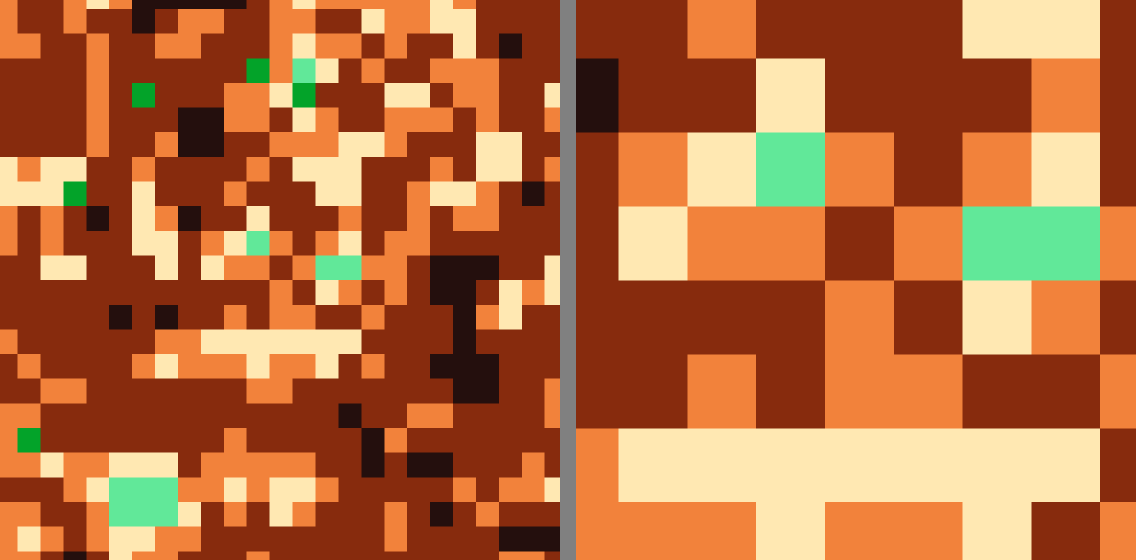
Left: the whole. Right: its middle third, enlarged.
Write a WebGL 1 fragment shader that draws this texture.

```glsl
precision highp float;
// Blocky mosaic of rust, orange and cream cells with dark and green specks.

uniform vec2 u_resolution;

const vec2 CELL_COUNT = vec2(24.43, 22.72);
const vec2 GRID_SHIFT = vec2(0.236, 0.645);

const vec3 SOOT = vec3(0.14, 0.06, 0.05);
const vec3 RUST = vec3(0.53, 0.17, 0.05);
const vec3 ORANGE = vec3(0.95, 0.51, 0.23);
const vec3 CREAM = vec3(1.00, 0.91, 0.70);
const vec3 MINT = vec3(0.38, 0.91, 0.60);
const vec3 GREEN = vec3(0.01, 0.64, 0.16);

// Uniform random value for an integer cell.
float hash(vec2 cell, float seed) {
  vec3 q = fract(cell.xyx * vec3(0.1031, 0.1030, 0.0973) + seed);
  q += dot(q, q.yzx + 33.33);
  return fract((q.x + q.y) * q.z);
}

// Clustered noise per cell, scaled to zero mean and unit variance.
float clusterNoise(vec2 cell, float spread, float grain, float inhibition, float seed) {
  float total = 0.0;
  float energy = 0.0;
  for (int j = -2; j <= 2; j++) {
    for (int i = -2; i <= 2; i++) {
      vec2 offset = vec2(float(i), float(j));
      float distSq = dot(offset, offset);
      float weight = exp(-0.5 * distSq / (spread * spread)) - inhibition;
      weight += grain * (1.0 - step(0.5, distSq));
      total += weight * (hash(cell + offset, seed) - 0.5);
      energy += weight * weight;
    }
  }
  return total / sqrt(energy / 12.0);
}

// Thresholds are normal quantiles of the cumulative colour shares.
vec3 cellColor(vec2 cell) {
  float level = clusterNoise(cell, 1.0, 0.8, 0.08, 0.37);
  vec3 color = mix(SOOT, RUST, step(-1.55, level));
  color = mix(color, ORANGE, step(0.15, level));
  color = mix(color, CREAM, step(1.0, level));
  color = mix(color, MINT, step(1.8, level));
  return mix(color, GREEN, step(0.992, hash(cell, 0.71)));
}

void main() {
  // Four samples per pixel smooth the cell borders.
  vec3 color = vec3(0.0);
  for (int j = 0; j < 2; j++) {
    for (int i = 0; i < 2; i++) {
      vec2 jitter = 0.5 * vec2(float(i), float(j)) - 0.25;
      vec2 uv = (gl_FragCoord.xy + jitter) / u_resolution;
      color += 0.25 * cellColor(floor(uv * CELL_COUNT + GRID_SHIFT) + 40.0);
    }
  }
  gl_FragColor = vec4(color, 1.0);
}
```
